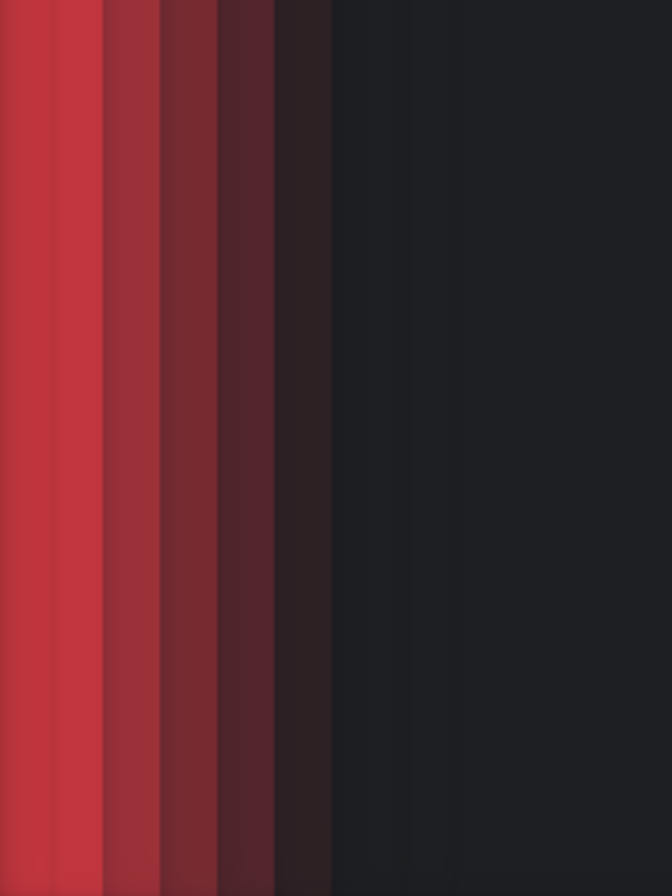
Write a Shadertoy shader that draws this background.

```glsl
// Vertical pleats stepping from crimson on the left down to flat charcoal.
#define CRIMSON vec3(0.757, 0.211, 0.244)
#define CHARCOAL vec3(0.115, 0.120, 0.132)
#define FIRST_EDGE 0.153
#define PLEAT_WIDTH 0.0851
#define PLEATS 5
#define FADE_STEP 0.225
#define EDGE_SOFTNESS 0.0035
#define SHADOW_DEPTH 0.13
#define SHADOW_REACH 0.016

// Soft step across a vertical edge
float pastEdge(float x, float edge) {
    return smoothstep(-EDGE_SOFTNESS, EDGE_SOFTNESS, x - edge);
}

// Shadow that starts at an edge and fades to the right
float foldShadow(float x, float edge) {
    return pastEdge(x, edge) * exp(-max(x - edge, 0.0) / SHADOW_REACH);
}

// Narrow crease centred on a line
float crease(float x, float center, float width) {
    float d = (x - center) / width;
    return exp(-d * d);
}

void mainImage(out vec4 fragColor, in vec2 fragCoord) {
    vec2 uv = fragCoord / iResolution.xy;

    // Each pleat removes an equal share of the red
    float warmth = 1.0;
    float shadow = 0.0;
    for (int i = 0; i < PLEATS; i++) {
        float edge = FIRST_EDGE + float(i) * PLEAT_WIDTH;
        float share = min(FADE_STEP, 1.0 - float(i) * FADE_STEP);
        warmth -= share * pastEdge(uv.x, edge);
        shadow += foldShadow(uv.x, edge);
    }
    vec3 color = mix(CHARCOAL, CRIMSON, clamp(warmth, 0.0, 1.0));

    // Cool shadow at the left of every pleat
    color *= 1.0 - SHADOW_DEPTH * shadow * vec3(1.0, 0.7, 0.35);

    // Faint creases in the flat red and charcoal areas
    float faint = crease(uv.x, 0.079, 0.008);
    faint += crease(uv.x, 0.599, 0.009) + crease(uv.x, 0.677, 0.009);
    color *= 1.0 - 0.035 * faint;

    // Dimming toward the left and lower borders
    color *= 1.0 - 0.13 * exp(-uv.x / 0.018);
    color *= 1.0 - 0.08 * exp(-uv.y / 0.008);

    fragColor = vec4(color, 1.0);
}
```
